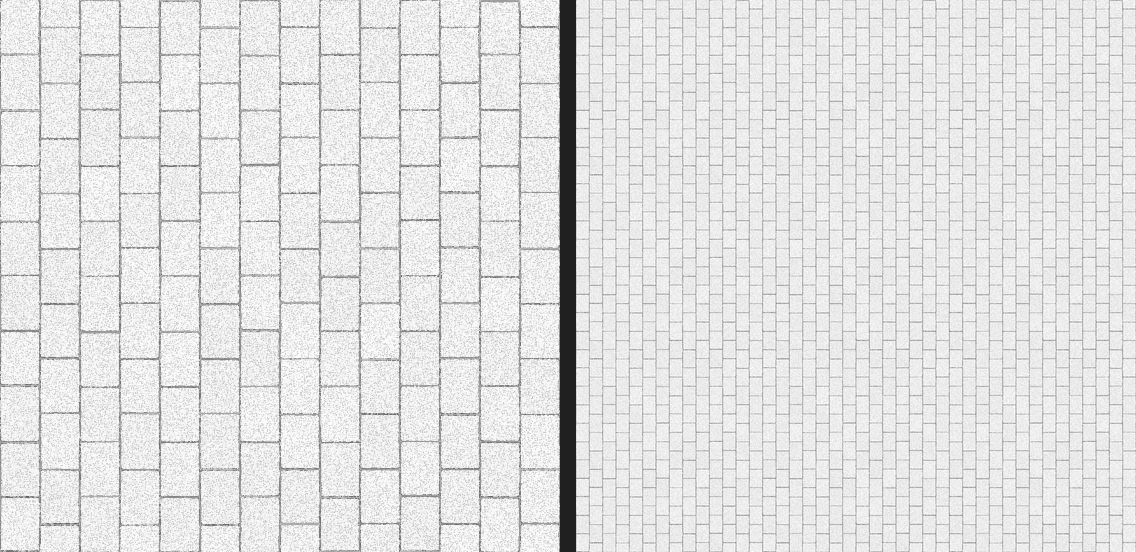
Left: one tile. Right: repeated 3 by 3.
Reproduce this texture procedurally as a Shadertoy shader.

```glsl
// Pale speckled paving blocks in half-offset columns with thin, uneven grey joints.
#define COLUMNS 14.0
#define ROWS 10.0
#define GRAIN_CELLS vec2(320.0, 316.0)
#define STONE 0.98
#define GRAIN_DEPTH 0.22
#define BLOCK_TINT 0.018
#define JOINT_RIM 0.40
#define JOINT_CORE 0.66
#define JOINT_HALF_WIDTH 0.0017
#define JOINT_JITTER 0.0016
#define CORNER_RADIUS 0.004

const float TAU = 6.2831853;

// Three random values in 0..1 from a non-negative cell and a seed.
vec3 hash(vec2 cell, uint seed) {
    uvec3 v = uvec3(uvec2(cell), seed) * 1664525u + 1013904223u;
    v.x += v.y * v.z; v.y += v.z * v.x; v.z += v.x * v.y;
    v ^= v >> 16u;
    v.x += v.y * v.z; v.y += v.z * v.x; v.z += v.x * v.y;
    return vec3(v >> 8u) / 16777216.0;
}

// Layered sines that wrap over 0..1, about -1..1.
float wander(float t, vec3 phase) {
    return 0.5 * sin(TAU * (3.0 * t + phase.x))
         + 0.3 * sin(TAU * (11.0 * t + phase.y))
         + 0.2 * sin(TAU * (29.0 * t + phase.z));
}

// Wrapped cellular grain: x is speck darkness, y a random value per speck.
vec2 grain(vec2 uv) {
    vec2 p = uv * GRAIN_CELLS, cell = floor(p);
    float nearest = 9.0;
    vec2 speck = vec2(0.0);
    for (int j = -1; j <= 1; j++)
    for (int i = -1; i <= 1; i++) {
        vec2 c = cell + vec2(i, j);
        vec3 rnd = hash(mod(c, GRAIN_CELLS), 1u);
        float d = length(c + rnd.xy - p);
        if (d < nearest) {
            nearest = d;
            speck = vec2(rnd.z, rnd.x);
        }
    }
    return vec2(speck.x * (1.0 - smoothstep(0.1, 0.75, nearest)), speck.y);
}

// Smooth minimum, used to round the block corners.
float smoothMin(float a, float b, float k) {
    float h = max(k - abs(a - b), 0.0) / k;
    return min(a, b) - 0.25 * h * h * k;
}

void mainImage(out vec4 fragColor, in vec2 fragCoord) {
    vec2 uv = fragCoord / iResolution.xy;
    float aspect = iResolution.x / iResolution.y;
    vec2 blockSize = vec2(aspect / COLUMNS, 1.0 / ROWS);
    vec2 p = uv * vec2(COLUMNS, ROWS);
    vec2 speck = grain(uv);

    // Vertical joint: slight drift and changing width along its length.
    float line = round(p.x);
    vec3 lineRnd = hash(vec2(mod(line, COLUMNS), 0.0), 2u);
    float across = (p.x - line) * blockSize.x - 0.0008 * wander(uv.y, lineRnd);
    float lineWidth = JOINT_HALF_WIDTH * (0.9 + 0.35 * wander(uv.y, lineRnd.zxy));
    float sideGap = abs(across) - lineWidth;

    // Horizontal joint: odd columns are shifted by half a block.
    float column = mod(across < 0.0 ? line - 1.0 : line, COLUMNS);
    float y = p.y - 0.5 * mod(column, 2.0);
    float row = round(y);
    vec3 rowRnd = hash(vec2(column, mod(row, ROWS)), 3u);
    float along = (y - row) * blockSize.y - JOINT_JITTER * (2.0 * rowRnd.x - 1.0)
                - 0.0003 * wander(uv.x, rowRnd);
    float rowWidth = JOINT_HALF_WIDTH * mix(0.5, 1.3, rowRnd.y);
    float endGap = abs(along) - rowWidth;

    // Stone: a small tint per block under the dark specks.
    float blockRow = mod(along < 0.0 ? row - 1.0 : row, ROWS);
    float tint = BLOCK_TINT * (hash(vec2(column, blockRow), 4u).x - 0.5);
    float shade = STONE + tint - GRAIN_DEPTH * speck.x;

    // Joint: dark ragged rims around a paler core, broken up by the grain.
    float gap = smoothMin(sideGap, endGap, CORNER_RADIUS) + 0.0012 * (speck.y - 0.5);
    float soft = 0.7 / iResolution.y;
    float joint = 1.0 - smoothstep(-soft, soft, gap);
    float core = smoothstep(0.0006, 0.0018, -gap);
    float ink = mix(JOINT_RIM, JOINT_CORE, core) + 0.24 * (speck.y - 0.4);
    float strength = sideGap < endGap ? 0.9 : mix(0.7, 1.0, rowRnd.z);
    shade = mix(shade, ink, joint * strength);

    fragColor = vec4(vec3(clamp(shade, 0.0, 1.0)), 1.0);
}
```
